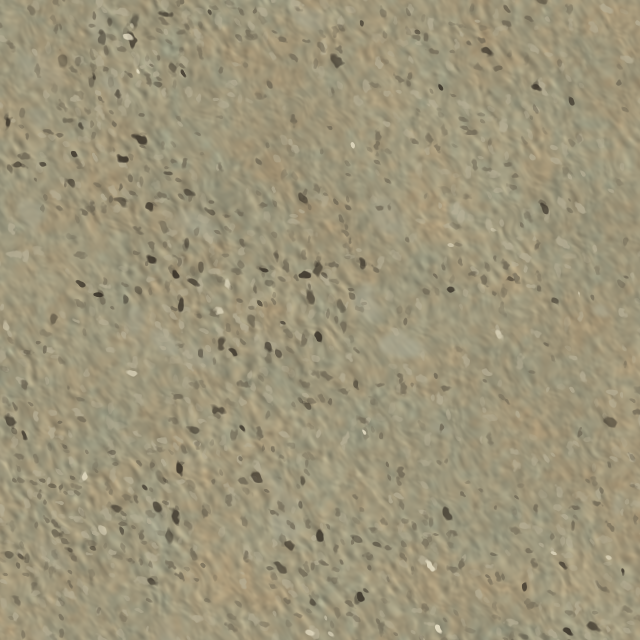
Write a three.js fragment shader that draws this texture.

```glsl
varying vec2 vUv;

const vec3 SAND = vec3(0.622, 0.588, 0.480);
const vec3 PIT = vec3(0.20, 0.175, 0.14);
const vec3 SHADE = vec3(0.42, 0.39, 0.32);
const vec3 CHIP = vec3(0.72, 0.69, 0.59);
const vec3 CHALK = vec3(0.67, 0.67, 0.59);
const vec3 GLINT = vec3(0.90, 0.87, 0.77);
const vec3 WARM_TINT = vec3(0.035, -0.005, -0.025);
const float GRAIN_ANGLE = -0.92;
const float GRAIN_SCALE = 76.0;
const float RELIEF = 0.17;
const float FINE_GRAIN = 0.11;
const float MOTTLE = 0.10;

float hash(vec2 p) {
  vec3 q = fract(p.xyx * 0.1031);
  q += dot(q, q.yzx + 33.33);
  return fract((q.x + q.y) * q.z);
}

float noise(vec2 p) {
  vec2 i = floor(p);
  vec2 f = fract(p);
  f = f * f * (3.0 - 2.0 * f);
  float low = mix(hash(i), hash(i + vec2(1.0, 0.0)), f.x);
  float high = mix(hash(i + vec2(0.0, 1.0)), hash(i + 1.0), f.x);
  return mix(low, high, f.y);
}

float fbm(vec2 p) {
  float sum = 0.0;
  float weight = 0.5;
  for (int i = 0; i < 4; i++) {
    sum += weight * noise(p);
    p = p * 2.03 + 17.3;
    weight *= 0.5;
  }
  return sum / 0.9375;
}

vec2 rotate(vec2 p, float a) {
  float c = cos(a);
  float s = sin(a);
  return vec2(c * p.x + s * p.y, c * p.y - s * p.x);
}

// Rough, pitted zones, denser toward the left
float roughness(vec2 p) {
  float zone = smoothstep(0.36, 0.64, fbm(p * 5.0 + 41.0));
  return zone * mix(1.25, 0.55, smoothstep(0.2, 0.8, p.x));
}

// Irregular grains, one per cell at most; returns the coverage
float scatter(vec2 uv, float cells, float seed, float density, float clustering, float size, float softness) {
  vec2 p = uv * cells;
  vec2 home = floor(p);
  float ragged = (noise(p * 3.2 + seed) - 0.5) * 0.95;
  float cover = 0.0;
  for (int y = -1; y <= 1; y++) {
    for (int x = -1; x <= 1; x++) {
      vec2 cell = home + vec2(float(x), float(y));
      vec2 key = cell + seed;
      vec2 center = cell + vec2(hash(key + 3.1), hash(key + 7.7));
      float chance = density * mix(1.0, roughness(center / cells), clustering);
      float present = step(hash(key + 13.9), chance);
      float angle = GRAIN_ANGLE + (hash(key + 19.3) - 0.5) * 1.8;
      vec2 d = rotate(p - center, angle) * vec2(0.72, 1.35);
      float radius = size * mix(0.55, 1.2, hash(key + 29.7));
      float edge = length(d) / radius + ragged;
      float strength = mix(0.35, 1.0, hash(key + 37.1));
      cover = max(cover, present * strength * (1.0 - smoothstep(1.0 - softness, 1.0 + softness, edge)));
    }
  }
  return cover;
}

void main() {
  vec2 uv = vUv;
  float rough = roughness(uv);

  // Broad mottling and drifting hue
  float mottle = fbm(uv * 9.0 + 5.0) - 0.5;
  float hue = fbm(uv * 12.0 + 71.0) - 0.5;
  float grainHue = noise(uv * 62.0 + 23.0) - 0.5;
  vec3 color = SAND * (1.0 + MOTTLE * mottle);
  color += WARM_TINT * (1.5 * hue + 0.9 * grainHue);

  // Slanted grain lit from one side
  vec2 warp = vec2(noise(uv * 30.0), noise(uv * 30.0 + 50.0)) * 0.012;
  vec2 g = rotate(uv + warp, GRAIN_ANGLE) * GRAIN_SCALE * vec2(0.8, 1.4);
  float relief = noise(g) - noise(g + vec2(0.25, 0.75));
  float fine = noise(g * 1.9 + 90.0) - 0.5;
  color *= 1.0 + RELIEF * mix(0.7, 1.2, rough) * relief + FINE_GRAIN * fine;

  // Chalky patches and pale chips
  color = mix(color, CHALK, 0.55 * scatter(uv, 13.0, 11.0, 0.22, 0.4, 0.30, 0.55));
  color = mix(color, CHIP, 0.75 * scatter(uv, 58.0, 131.0, 0.24, 0.5, 0.36, 0.35));

  // Soft shadows, then dark pits
  color = mix(color, SHADE, 0.75 * scatter(uv, 64.0, 211.0, 0.24, 0.75, 0.34, 0.40));
  color = mix(color, PIT, 0.85 * scatter(uv, 44.0, 307.0, 0.13, 1.0, 0.30, 0.32));

  // Rare bright glints
  color = mix(color, GLINT, scatter(uv, 48.0, 419.0, 0.015, 0.4, 0.26, 0.35));

  gl_FragColor = vec4(color, 1.0);
}
```
